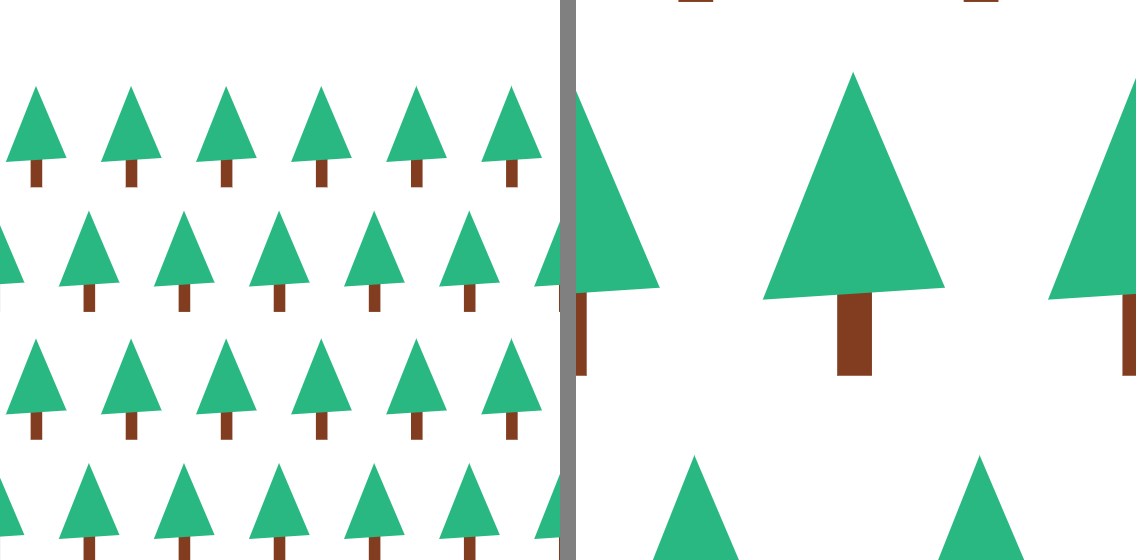
Left, the full canvas; right, a detail of the centre.
Write a Shadertoy shader that draws this pattern.

```glsl
// Staggered rows of simple fir trees with slanted hems on a white ground.

// Layout, in canvas heights
const vec2  FIRST_APEX   = vec2(0.0642, 0.1535); // from the top left corner
const float TREE_SPACING = 0.1698;
const float PAIR_HEIGHT  = 0.4508;               // two rows make one repeat
const float ODD_ROW_DROP = 0.2225;
const float ODD_ROW_SHIFT = 0.0945;
const float ROW_MARGIN   = 0.015;                // clear space above each apex

// Tree shape, relative to its apex
const vec2 HEM_LEFT   = vec2(-0.0538, -0.1357);
const vec2 HEM_RIGHT  = vec2( 0.0547, -0.1286);
const vec2 TRUNK_MIN  = vec2(-0.0095, -0.1810);
const vec2 TRUNK_MAX  = vec2( 0.0112, -0.1200);

const vec3 PAPER   = vec3(1.0);
const vec3 FOLIAGE = vec3(0.16, 0.72, 0.51);
const vec3 BARK    = vec3(0.51, 0.24, 0.13);

// Signed distance to the line a-b, positive on its right-hand side
float lineSide(vec2 p, vec2 a, vec2 b) {
    vec2 along = normalize(b - a);
    return dot(p - a, vec2(along.y, -along.x));
}

float triangleDistance(vec2 p, vec2 a, vec2 b, vec2 c) {
    return max(lineSide(p, a, b), max(lineSide(p, b, c), lineSide(p, c, a)));
}

float boxDistance(vec2 p, vec2 lower, vec2 upper) {
    vec2 d = max(lower - p, p - upper);
    return max(d.x, d.y);
}

float coverage(float dist, float pixel) {
    return clamp(0.5 - dist / pixel, 0.0, 1.0);
}

void mainImage(out vec4 fragColor, in vec2 fragCoord) {
    float pixel = 1.0 / iResolution.y;
    vec2 uv = fragCoord * pixel;

    // Find the row, measured downwards from the first apex
    float depth = 1.0 - uv.y - FIRST_APEX.y + ROW_MARGIN;
    float inPair = mod(depth, PAIR_HEIGHT);
    float oddRow = step(ODD_ROW_DROP, inPair);

    // Place the nearest apex at the local origin
    float x = uv.x - FIRST_APEX.x - oddRow * ODD_ROW_SHIFT;
    vec2 p = vec2(mod(x + 0.5 * TREE_SPACING, TREE_SPACING) - 0.5 * TREE_SPACING,
                  oddRow * ODD_ROW_DROP + ROW_MARGIN - inPair);

    // Trunk first, foliage over it
    float trunk = coverage(boxDistance(p, TRUNK_MIN, TRUNK_MAX), pixel);
    float crown = coverage(triangleDistance(p, vec2(0.0), HEM_LEFT, HEM_RIGHT), pixel);
    vec3 color = mix(PAPER, BARK, trunk);
    color = mix(color, FOLIAGE, crown);

    // The strip above the first row stays bare
    color = mix(PAPER, color, step(0.0, depth));
    fragColor = vec4(color, 1.0);
}
```
